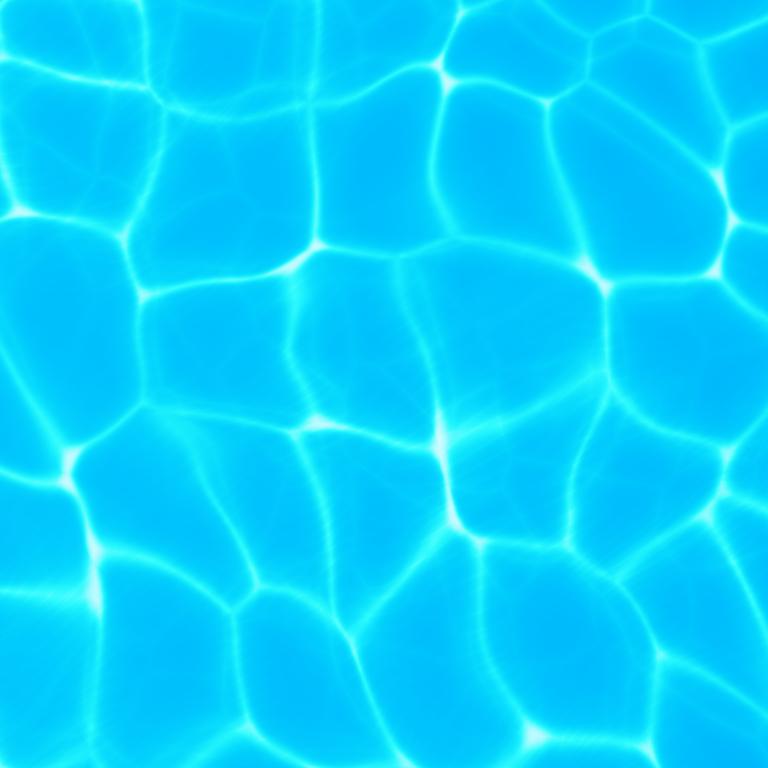
Reproduce this texture procedurally as a three.js fragment shader.

```glsl
varying vec2 vUv;

#define CELLS_ACROSS 5.6
#define WARP_SIZE 0.024
#define LINE_WIDTH 0.085
#define LINE_LIGHT 0.56
#define HALO_WIDTH 0.30
#define HALO_LIGHT 0.40
#define GHOST_LIGHT 0.26
#define RIPPLE_LIGHT 0.20
#define FILAMENT_LIGHT 0.13
#define SPARK_LIGHT 0.75
#define DEEP_BLUE vec3(0.0, 0.715, 0.99)

vec2 hash2(vec2 cell) {
  vec2 k = vec2(dot(cell, vec2(127.1, 311.7)), dot(cell, vec2(269.5, 183.3)));
  return fract(sin(k) * 43758.5);
}

// Cellular noise: x is zero on borders, y is zero where three cells meet
vec2 cellBorders(vec2 p) {
  vec2 base = floor(p);
  vec3 nearest = vec3(9.0);
  for (int j = -1; j <= 1; j++) {
    for (int i = -1; i <= 1; i++) {
      vec2 cell = base + vec2(float(i), float(j));
      float d = length(cell + 0.1 + 0.8 * hash2(cell) - p);
      if (d < nearest.x) nearest = vec3(d, nearest.xy);
      else if (d < nearest.y) nearest = vec3(nearest.x, d, nearest.y);
      else nearest.z = min(nearest.z, d);
    }
  }
  return nearest.yz - nearest.x;
}

// Layered sines that bend the light lines
vec2 bend(vec2 p, float phase) {
  vec2 wide = sin(p.yx * vec2(10.0, 9.0) + 2.0 * sin(p * 5.0 + phase) + phase);
  vec2 fine = sin(p.yx * vec2(27.0, 31.0) + 3.0 * wide.yx + phase * 2.0);
  return p + WARP_SIZE * (wide + 0.22 * fine);
}

// Smooth patches from 0 to 1
float swell(vec2 p) {
  float s = sin(p.x + 1.7 * sin(p.y * 0.8)) + sin(p.y * 1.2 - 1.4 * sin(p.x * 0.7 + 1.0));
  return 0.5 + 0.25 * s;
}

// Cells are taller and slanted toward the bottom
vec2 poolSpace(vec2 p) {
  float slant = p.y * (0.38 - 0.22 * p.y);
  return vec2(CELLS_ACROSS * (p.x + slant), p.y * (3.5 + 1.5 * p.y)) + 3.0;
}

float glow(float d, float width) {
  return exp(-d * d / (width * width));
}

// Light to water colour, washing out to white above one
vec3 waterColor(float light) {
  float t = clamp(light, 0.0, 1.0);
  float excess = max(light - 1.0, 0.0);
  vec3 color = DEEP_BLUE + vec3(0.19 * t * t * t, 0.265 * t, 0.0);
  return mix(color, vec3(0.97, 0.98, 1.0), 1.0 - exp(-1.7 * excess));
}

void main() {
  vec2 p = vUv;
  float patches = swell(p * 13.0 + 2.0);
  float broad = swell(p * 6.0 + 5.0);

  // Main caustic net with soft halos
  vec2 net = cellBorders(poolSpace(bend(p, 0.6)));
  float width = LINE_WIDTH * mix(0.65, 1.2, swell(p * 21.0));
  float light = HALO_LIGHT * exp(-net.x / HALO_WIDTH);
  light += LINE_LIGHT * mix(0.3, 1.0, patches) * glow(net.x, width);

  // Slightly shifted copy makes split and folded lines
  vec2 shift = 0.022 * sin(p.yx * vec2(7.0, 6.0) + vec2(1.0, 3.0));
  vec2 ghost = cellBorders(poolSpace(bend(p + shift, 0.95)));
  light += GHOST_LIGHT * mix(0.25, 1.0, 1.0 - patches) * exp(-ghost.x / 0.13);

  // Faint smaller ripples, stronger toward the top
  vec2 ripple = cellBorders(bend(p, 3.1) * vec2(9.0, 8.0) + 11.0);
  float rippleMask = broad * mix(0.5, 1.2, p.y);
  light += RIPPLE_LIGHT * rippleMask * exp(-ripple.x / 0.16);

  // Fine brushed filaments running up to the right
  vec2 along = bend(bend(p, 1.7), 4.0);
  vec2 brushed = vec2(dot(along, vec2(0.85, 0.53)) * 11.0, dot(along, vec2(-0.53, 0.85)) * 58.0);
  float filament = exp(-cellBorders(brushed).x / 0.22) - 0.3;
  light += FILAMENT_LIGHT * filament * (0.25 + 0.75 * broad) * exp(-net.x / 0.5);

  // Broad tint and hot sparks at the meeting points
  light += 0.10 * (1.0 - p.x) + 0.07 * (broad - 0.5);
  light += SPARK_LIGHT * smoothstep(0.3, 0.75, patches) * glow(net.y, 0.11);

  gl_FragColor = vec4(waterColor(light), 1.0);
}
```
